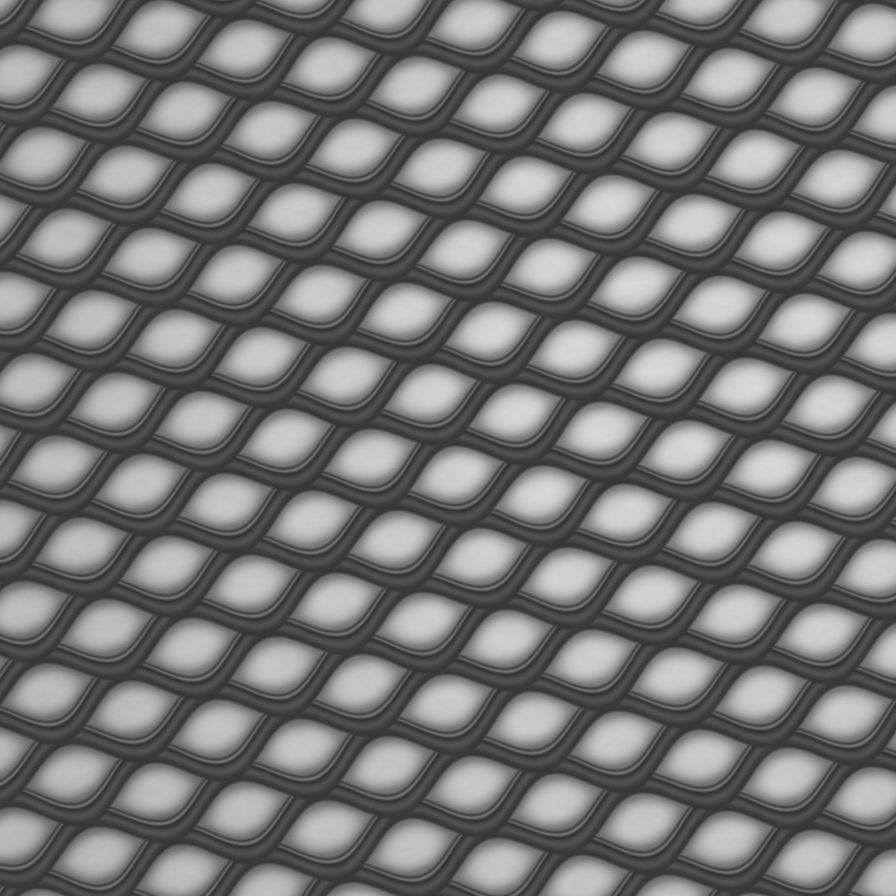
A Shadertoy shader for this texture:

```glsl
// Expanded metal mesh: tilted wavy steel strands joined around pale leaf-shaped openings.
#define ORIGIN vec2(0.5755, 0.5396) // centre of one opening
#define TILT 0.2995                 // mesh rotation in radians
#define PERIOD 0.1690               // wave length of a strand
#define ROW 0.0478                  // spacing between strands
#define SWING 0.0223                // wave amplitude
#define HALF_WIDTH 0.0140           // half thickness of a strand
#define EDGE_BLUR 0.0022            // softness of strand edges
#define SHADE_REACH 0.0105          // reach of the shadow into an opening
#define STEEL 0.215
#define SHADOW 0.47
#define PALE 0.84

const float TAU = 6.2831853;

// Layered, warped sines for cloudy variation, roughly -1 to 1
float mottle(vec2 p) {
    float sum = 0.0, weight = 0.5;
    for (int i = 0; i < 4; i++) {
        p = mat2(0.8, 0.6, -0.6, 0.8) * p * 1.7 + 1.3;
        p += 0.6 * sin(p.yx * 0.7);
        sum += weight * sin(p.x) * sin(p.y);
        weight *= 0.7;
    }
    return sum;
}

// Tone across a strand: v runs from -1 (lower edge) to 1 (upper edge)
float strandTone(float v, float trough) {
    float ridge = exp(-pow((v + 0.12) / 0.38, 2.0));
    float rim = exp(-pow((v - 0.70) / 0.15, 2.0));
    float groove = exp(-pow((v - 0.42) / 0.13, 2.0));
    return STEEL + 0.10 * ridge + mix(0.13, 0.23, trough) * rim - 0.03 * groove;
}

void mainImage(out vec4 fragColor, in vec2 fragCoord) {
    vec2 uv = fragCoord / iResolution.y;
    float blur = max(EDGE_BLUR, 0.8 / iResolution.y);

    // Mesh space: x along the strands, y across them, slightly uneven
    float c = cos(TILT), s = sin(TILT);
    vec2 p = mat2(c, -s, s, c) * (uv - ORIGIN);
    p += 0.0008 * sin(p.yx * 43.0 + vec2(0.4, 2.1));
    float phase = TAU * p.x / PERIOD;
    float base = floor(p.y / ROW);

    // Paint strands from bottom to top, gathering shadow and coverage
    float openness = 1.0, cover = 0.0, metal = STEEL;
    for (int i = -2; i <= 2; i++) {
        float k = base + float(i);
        float side = 1.0 - 2.0 * mod(k, 2.0);
        float offset = p.y - ROW * (k + 0.5) - side * SWING * cos(phase);
        float slope = SWING * TAU / PERIOD * sin(phase);
        float dist = (abs(offset) - HALF_WIDTH) / sqrt(1.0 + slope * slope);
        float mask = 1.0 - smoothstep(-blur, blur, dist);
        float trough = 0.5 - 0.5 * side * cos(phase);
        float tone = strandTone(clamp(offset / HALF_WIDTH, -1.0, 1.0), trough);
        metal = mix(metal, tone, mask);
        cover = max(cover, mask);
        openness *= 1.0 - exp(-max(dist, 0.0) / SHADE_REACH);
    }

    // Pale backing, brightest right of centre
    vec2 toGlow = uv - vec2(0.76, 0.60);
    float glow = exp(-2.2 * dot(toGlow, toGlow));
    float backing = mix(SHADOW, PALE, smoothstep(0.0, 0.85, openness));
    backing *= mix(0.84, 1.0, glow);
    backing += 0.018 * mottle(uv * vec2(38.0, 60.0));

    // Faint wear on the metal
    metal += 0.012 * mottle(uv * 45.0 + 7.0);
    fragColor = vec4(vec3(mix(backing, metal, cover)), 1.0);
}
```
